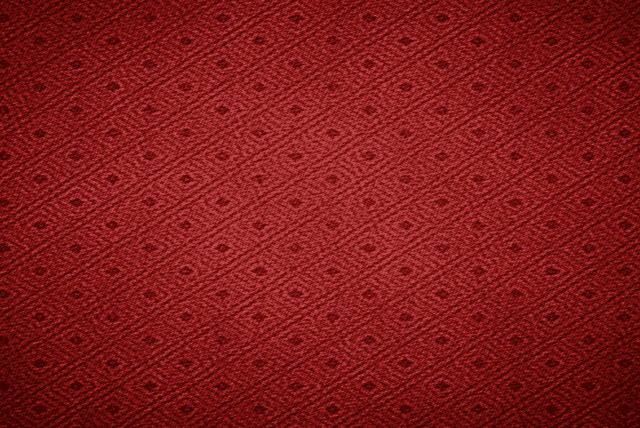
Give the GLSL for this texture, as a WebGL 1 fragment shader.

```glsl
precision highp float;

uniform vec2 u_resolution;

const float TAU = 6.2831853;

// Diamond lattice, in repeats per canvas width and height
const vec2 REPEATS = vec2(8.75, 9.3);
const vec2 DIAMOND_ORIGIN = vec2(0.348, 0.42);
const float RING_FREQUENCY = 6.0;
const float LATTICE_WARP = 0.014;

// Thread sizes, per canvas width
const vec2 STITCHES = vec2(175.0, 195.0);
const vec2 FIBRES = vec2(165.0, 245.0);
const float STITCH_WARP = 0.4;

// Strength of each layer in the tone
const float BASE_TONE = 0.60;
const float RING_DEPTH = 0.14;
const float FALLING_SHARE = 0.8;
const float BAND_DEPTH = 0.19;
const float CORE_DEPTH = 0.24;
const float STITCH_DEPTH = 0.23;
const float FIBRE_DEPTH = 0.50;
const float WEAR_DEPTH = 0.07;

// Soft light over the cloth
const vec2 LIGHT_CENTRE = vec2(0.49, 0.55);
const float LIGHT_GAIN = 0.16;
const float LIGHT_FALLOFF = 1.35;

const vec3 SHADOW_RED = vec3(0.24, 0.01, 0.005);
const vec3 CLOTH_RED = vec3(0.51, 0.07, 0.07);
const vec3 THREAD_RED = vec3(0.75, 0.28, 0.29);

vec2 randomGradient(vec2 cell) {
  float h = fract(sin(dot(cell, vec2(127.1, 311.7))) * 43758.545);
  return vec2(cos(TAU * h), sin(TAU * h));
}

float gradientNoise(vec2 p) {
  vec2 i = floor(p);
  vec2 f = p - i;
  vec2 w = f * f * f * (f * (f * 6.0 - 15.0) + 10.0);
  float a = dot(randomGradient(i), f);
  float b = dot(randomGradient(i + vec2(1.0, 0.0)), f - vec2(1.0, 0.0));
  float c = dot(randomGradient(i + vec2(0.0, 1.0)), f - vec2(0.0, 1.0));
  float d = dot(randomGradient(i + 1.0), f - 1.0);
  return mix(mix(a, b, w.x), mix(c, d, w.x), w.y);
}

// Concentric diamonds between continuous rising double bands; negative is sunken
float diamondRelief(vec2 uv, vec2 p) {
  vec2 q = (uv - DIAMOND_ORIGIN) * REPEATS;
  q += LATTICE_WARP * vec2(gradientNoise(p * 14.0), gradientNoise(p * 14.0 + 31.0));
  vec2 local = fract(vec2(q.x + q.y, q.x - q.y) + 0.5) - 0.5;
  vec2 side = abs(local);

  float band = smoothstep(0.32, 0.36, side.y);
  float diamond = max(side.x, side.y);
  float radius = mix(diamond, side.y, band);
  float rising = smoothstep(-0.03, 0.03, side.y - side.x);

  // Narrow dark grooves between wider ridges
  float hollow = 0.5 - 0.5 * cos(TAU * RING_FREQUENCY * radius);
  float groove = 0.85 - 2.0 * pow(hollow, 1.4);

  float rings = RING_DEPTH * groove * mix(FALLING_SHARE, 1.0, rising);
  float core = CORE_DEPTH * (1.0 - smoothstep(0.06, 0.14, diamond));
  float bands = BAND_DEPTH * (groove - 0.15);
  return mix(rings, bands, band) - core;
}

// Short slanted stitches, faded out when finer than a pixel
float stitchWeave(vec2 p) {
  vec2 t = p * STITCHES;
  t += STITCH_WARP * vec2(gradientNoise(p * 60.0), gradientNoise(p * 60.0 + 17.0));
  float slant = sin(TAU * (t.x + 0.5 * t.y));
  float row = sin(TAU * (t.y - 0.18 * t.x));
  float visible = 1.0 - smoothstep(0.45, 0.9, STITCHES.y / u_resolution.x);
  return visible * (0.7 * slant * row + 0.35 * row);
}

float fibreNoise(vec2 p) {
  float visible = 1.0 - smoothstep(0.55, 1.0, FIBRES.y / u_resolution.x);
  vec2 sheared = vec2(p.x + 0.4 * p.y, p.y - 0.15 * p.x);
  return visible * gradientNoise(sheared * FIBRES);
}

vec3 clothColour(float tone) {
  float t = clamp(tone, 0.0, 1.0) * 2.0;
  vec3 lower = mix(SHADOW_RED, CLOTH_RED, min(t, 1.0));
  return mix(lower, THREAD_RED, max(t - 1.0, 0.0));
}

void main() {
  vec2 uv = gl_FragCoord.xy / u_resolution;
  vec2 p = gl_FragCoord.xy / u_resolution.x;

  // Uneven pressing softens some repeats
  float wear = gradientNoise(p * 7.0) + 0.5 * gradientNoise(p * 19.0 + 5.0);
  float tone = BASE_TONE + diamondRelief(uv, p) * (1.0 + 0.4 * wear);
  tone += WEAR_DEPTH * wear;

  // Threads
  tone += STITCH_DEPTH * stitchWeave(p) + FIBRE_DEPTH * fibreNoise(p);

  // Bright middle, dim corners
  vec2 fromLight = uv - LIGHT_CENTRE;
  tone += LIGHT_GAIN - LIGHT_FALLOFF * dot(fromLight, fromLight);

  gl_FragColor = vec4(clothColour(tone), 1.0);
}
```
